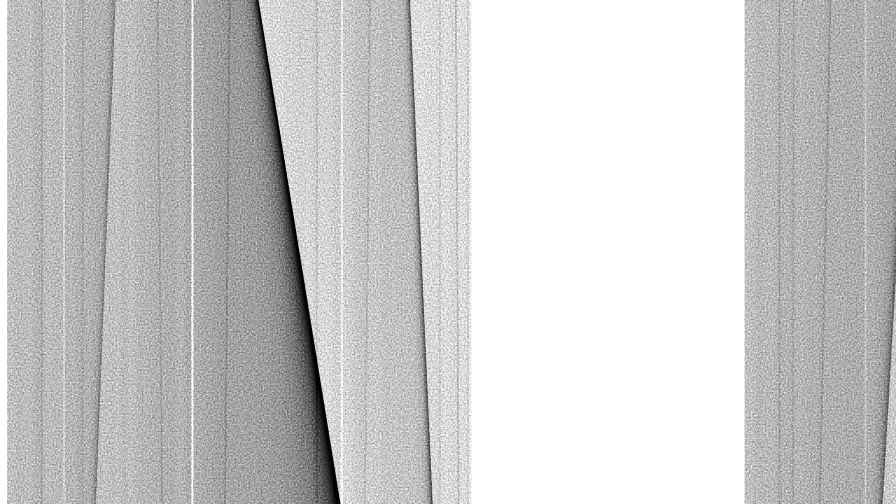
Reproduce this background procedurally as a Shadertoy shader.

```glsl
// Grainy grey drapery: slanted folds hang either side of a blank white gap.
// Each panel is a horizontal tone ramp with a shadow tucked under its right
// edge; thin seams, faint vertical streaks and gradient-noise grain sit on top.

const int PANELS = 7;
const int SEAMS = 16;
const float GRAIN_ROWS = 288.0;      // grain cells per canvas height
const float GRAIN_AMOUNT = 0.35;
const float STREAK_FREQUENCY = 110.0;
const float STREAK_AMOUNT = 0.035;
const float SEAM_HALF_WIDTH = 0.0005;
const float SEAM_FALLOFF = 0.010;    // soft shade left of a dark seam
const float PAPER = 1.0;

// Panel borders: x at the top and at the bottom, as fractions of the width.
const vec2 BORDERS[PANELS + 1] = vec2[](
    vec2(0.008, 0.008), vec2(0.129, 0.107), vec2(0.2885, 0.380),
    vec2(0.4575, 0.4828), vec2(0.526, 0.526), vec2(0.831, 0.831),
    vec2(1.018, 0.985), vec2(1.200, 1.200));

// Brightness at the left and right side of each panel.
const vec2 TONES[PANELS] = vec2[](
    vec2(0.75, 0.69), vec2(0.76, 0.57), vec2(0.85, 0.73),
    vec2(0.86, 0.89), vec2(PAPER), vec2(0.74, 0.66), vec2(0.79, 0.74));

// Edge shadow of each panel: width at top, width at bottom, strength.
const vec3 SHADOWS[PANELS] = vec3[](
    vec3(0.003, 0.003, 0.40), vec3(0.005, 0.016, 1.25),
    vec3(0.003, 0.003, 0.75), vec3(0.003, 0.003, 0.0),
    vec3(0.003, 0.003, 0.0), vec3(0.004, 0.004, 0.55),
    vec3(0.003, 0.003, 0.0));

// Seams: x at top, x at bottom, darkening (negative values are highlights).
const vec3 SEAM_LINES[SEAMS] = vec3[](
    vec3(0.047, 0.047, 0.07), vec3(0.0716, 0.0716, -0.12),
    vec3(0.093, 0.092, 0.05), vec3(0.176, 0.181, 0.08),
    vec3(0.2148, 0.2148, -0.34), vec3(0.2565, 0.2513, 0.09),
    vec3(0.354, 0.354, 0.07), vec3(0.3815, 0.3815, -0.14),
    vec3(0.413, 0.4075, 0.08), vec3(0.491, 0.491, 0.06),
    vec3(0.509, 0.512, 0.12), vec3(0.5225, 0.5225, 0.08),
    vec3(0.870, 0.870, 0.07), vec3(0.886, 0.885, 0.06),
    vec3(0.927, 0.915, 0.09), vec3(0.966, 0.966, -0.12));

// Random gradient with components in -1..1.
vec2 gradientAt(vec2 cell) {
    vec3 h = fract(cell.xyx * vec3(0.1031, 0.1030, 0.0973));
    h += dot(h, h.yzx + 33.33);
    return 2.0 * fract((h.xx + h.yz) * h.zy) - 1.0;
}

float gradientNoise(vec2 p) {
    vec2 cell = floor(p), f = p - cell;
    vec2 s = f * f * f * (f * (f * 6.0 - 15.0) + 10.0);
    vec2 right = vec2(1.0, 0.0), up = vec2(0.0, 1.0);
    float a = dot(gradientAt(cell), f);
    float b = dot(gradientAt(cell + right), f - right);
    float c = dot(gradientAt(cell + up), f - up);
    float d = dot(gradientAt(cell + 1.0), f - 1.0);
    return mix(mix(a, b, s.x), mix(c, d, s.x), s.y);
}

// Position of a straight slanted line at height y.
float lineX(vec2 topBottom, float y) {
    return mix(topBottom.y, topBottom.x, y);
}

// Tone of one panel, including the shadow under its right edge.
float panelTone(int i, vec2 uv) {
    float left = lineX(BORDERS[i], uv.y);
    float right = lineX(BORDERS[i + 1], uv.y);
    float across = clamp((uv.x - left) / (right - left), 0.0, 1.0);
    float width = lineX(SHADOWS[i].xy, uv.y);
    float shadow = SHADOWS[i].z * exp(-max(right - uv.x, 0.0) / width);
    return mix(TONES[i].x, TONES[i].y, across) * max(1.0 - shadow, 0.0);
}

// Thin seam lines, with dark seams shading the cloth to their left.
float seamShade(vec2 uv, float pixel) {
    float shade = 0.0;
    for (int i = 0; i < SEAMS; i++) {
        float d = uv.x - lineX(SEAM_LINES[i].xy, uv.y);
        float line = 1.0 - smoothstep(SEAM_HALF_WIDTH, SEAM_HALF_WIDTH + pixel, abs(d));
        float soft = d < 0.0 ? 0.35 * exp(d / SEAM_FALLOFF) : 0.0;
        shade += SEAM_LINES[i].z * line + max(SEAM_LINES[i].z, 0.0) * soft;
    }
    return shade;
}

void mainImage(out vec4 fragColor, in vec2 fragCoord) {
    vec2 uv = fragCoord / iResolution.xy;
    float pixel = 1.0 / iResolution.x;

    // Lay the panels from left to right; cloth marks where texture belongs.
    float tone = PAPER, cloth = 0.0;
    for (int i = 0; i < PANELS; i++) {
        float edge = uv.x - lineX(BORDERS[i], uv.y);
        float cover = smoothstep(-0.7 * pixel, 0.7 * pixel, edge);
        tone = mix(tone, panelTone(i, uv), cover);
        cloth = mix(cloth, TONES[i].x < PAPER ? 1.0 : 0.0, cover);
    }

    // Seams, streaks and grain.
    float streak = gradientNoise(vec2(uv.x * STREAK_FREQUENCY, 0.5));
    float grain = gradientNoise(fragCoord * GRAIN_ROWS / iResolution.y);
    float grainFade = smoothstep(0.0, 0.4, tone);
    tone += cloth * (STREAK_AMOUNT * streak - seamShade(uv, pixel)
                     + GRAIN_AMOUNT * grain * grainFade);

    fragColor = vec4(vec3(clamp(tone, 0.0, 1.0)), 1.0);
}
```
